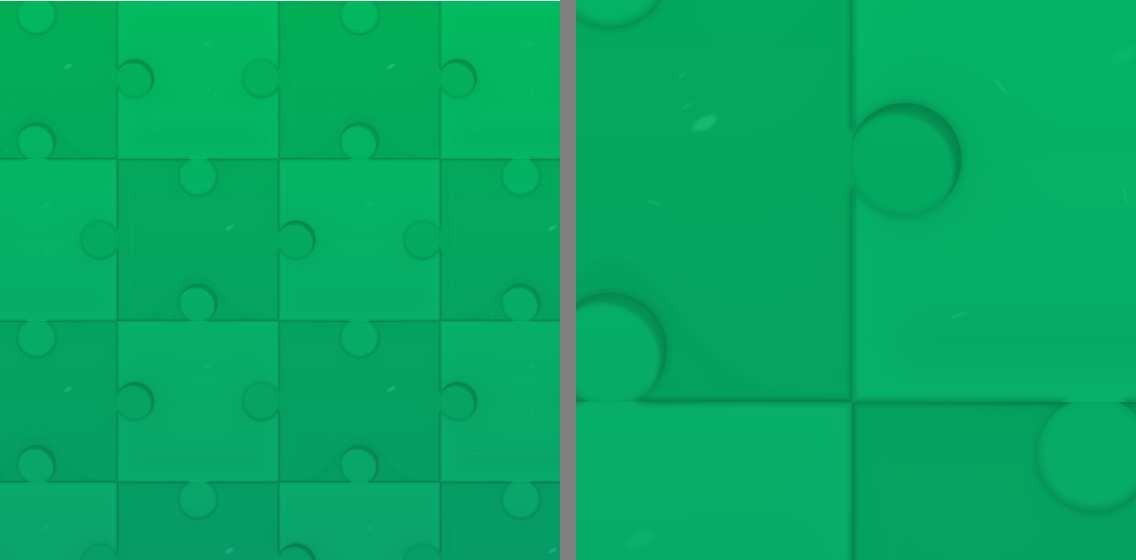
Left, the full canvas; right, a detail of the centre.
This pattern is drawn by a WebGL 2 fragment shader. Its source:

```glsl
#version 300 es
precision highp float;
// Green interlocking puzzle tiles in a checkerboard of two soft shades.
// Each cell holds two round knobs of its neighbours, drawn with circle
// distances; seams, bevels and glossy flecks are added as relief shading.

#define PITCH 0.2883
#define ORIGIN vec2(0.2096, 0.1393)
#define KNOB_RADIUS 0.117
#define KNOB_INSET 0.108
#define SEAM_WIDTH 0.0085
#define SEAM_DEPTH 0.15
#define CRESCENT_DEPTH 0.15
#define CRESCENT_SHIFT vec2(-0.016, -0.023)
#define FLECKS 9
#define GLOSS 0.09

uniform vec2 u_resolution;
out vec4 fragColor;

const vec3 LIGHT_LOW = vec3(0.040, 0.642, 0.428);
const vec3 LIGHT_HIGH = vec3(0.008, 0.728, 0.368);
const vec3 DARK_LOW = vec3(0.024, 0.608, 0.405);
const vec3 DARK_HIGH = vec3(0.008, 0.685, 0.338);

float hash(float n) {
  return fract(sin(n * 127.1 + 11.7) * 437.58);
}

float bump(float x, float width) {
  return exp(-x * x / (width * width));
}

// Soft ellipse with its long side along the given angle
float fleck(vec2 p, float angle, vec2 size) {
  float c = cos(angle), s = sin(angle);
  vec2 q = vec2(c * p.x + s * p.y, c * p.y - s * p.x) / size;
  return 1.0 - smoothstep(0.5, 1.2, length(q));
}

// Dark seams along the cell edges, left open at the knob necks
float seams(vec2 p) {
  vec2 edge = min(p, 1.0 - p);
  vec2 open = smoothstep(0.045, 0.075, abs(p.yx - 0.5));
  return max(bump(edge.x, SEAM_WIDTH) * open.x,
             bump(edge.y, SEAM_WIDTH) * open.y);
}

// Pillow bevel: paler rims on light tiles, bell-shaped swell on dark ones
float bevel(vec2 p, bool isLight) {
  vec2 edge = min(p, 1.0 - p);
  float rim = min(edge.x, edge.y);
  float neck = bump(p.x - 0.5, 0.24);
  float wedge = -0.07 * neck * exp(-(1.0 - p.y) / 0.018);
  if (isLight) {
    float lowBand = bump(p.y - 0.13, 0.07) * smoothstep(0.0, 0.2, edge.x);
    return 0.022 * exp(-rim / 0.05) - 0.022 * lowBand + wedge * 0.4;
  }
  float bell = p.y - 0.02 - 0.29 * bump(p.x - 0.5, 0.2);
  float swell = 0.014 * bump(bell, 0.012) - 0.018 * bump(bell + 0.04, 0.04);
  float sideArc = p.x - 0.09 + 0.22 * pow(p.y - 0.5, 2.0);
  float sheen = 0.014 * bump(sideArc, 0.012) * smoothstep(0.5, 0.2, abs(p.y - 0.5));
  return swell + sheen + wedge - 0.012 * exp(-rim / 0.06);
}

// Short glossy marks curving around the two knobs
float glossMarks(vec2 p, vec2 sunk, vec2 flush, bool isLight) {
  float kind = isLight ? 40.0 : 0.0;
  float marks = 0.0;
  for (int i = 0; i < FLECKS; i++) {
    float n = float(i) * 3.0 + kind;
    float angle = 6.2832 * hash(n);
    vec2 centre = i % 2 == 0 ? sunk : flush;
    centre += (0.17 + 0.19 * hash(n + 1.0)) * vec2(cos(angle), sin(angle));
    vec2 size = vec2(0.012 + 0.012 * hash(n + 2.0), 0.004);
    marks += 0.4 * fleck(p - centre, angle + 1.57, size);
  }
  vec2 spot = isLight ? vec2(0.56, 0.715) : vec2(0.695, 0.575);
  return marks + (isLight ? 0.25 : 1.0) * fleck(p - spot, 0.5, vec2(0.031, 0.015));
}

void main() {
  vec2 uv = gl_FragCoord.xy / u_resolution;
  vec2 grid = (uv - ORIGIN) / PITCH;
  vec2 cell = floor(grid);
  vec2 p = fract(grid);
  float aa = 1.0 / (PITCH * min(u_resolution.x, u_resolution.y));
  bool isLight = mod(cell.x + cell.y, 2.0) < 0.5;

  // Knobs sit left and right in light cells, below and above in dark ones
  vec2 axis = isLight ? vec2(1.0, 0.0) : vec2(0.0, 1.0);
  vec2 sunk = mix(vec2(0.5), vec2(KNOB_INSET), axis);
  vec2 flush = 1.0 - sunk;
  float dSunk = length(p - sunk) - KNOB_RADIUS;
  float dFlush = length(p - flush) - KNOB_RADIUS;
  float dKnob = min(dSunk, dFlush);
  float inside = 1.0 - smoothstep(-aa, aa, dKnob);

  // Knobs take the colour of the neighbour they belong to
  vec3 lightTile = mix(LIGHT_LOW, LIGHT_HIGH, uv.y);
  vec3 darkTile = mix(DARK_LOW, DARK_HIGH, uv.y);
  vec3 colour = mix(darkTile, lightTile, isLight ? 1.0 - 0.7 * inside : 0.85 * inside);

  // Relief: bevel, soft shadow round the knobs, rims and sunk crescent
  float halo = exp(-max(dSunk, 0.0) / 0.06) + 0.6 * exp(-max(dFlush, 0.0) / 0.06);
  float shade = (bevel(p, isLight) - (isLight ? 0.035 : 0.015) * halo) * (1.0 - inside);
  float facing = dot(normalize(p - flush + 1e-4), normalize(vec2(0.4, -1.0)));
  shade -= (0.075 + 0.03 * facing) * bump(dFlush, 0.011);
  shade -= 0.07 * bump(dSunk, 0.010);
  float dCap = length(p - sunk - CRESCENT_SHIFT) - KNOB_RADIUS + 0.003;
  float crescent = smoothstep(-0.006, 0.012, dCap) * (1.0 - smoothstep(-aa, aa, dSunk));
  shade -= CRESCENT_DEPTH * crescent;
  shade -= SEAM_DEPTH * seams(p);
  colour *= 1.0 + shade;
  colour += GLOSS * glossMarks(p, sunk, flush, isLight) * (1.0 - inside) * vec3(0.9, 0.7, 0.9);

  // Thin pale strip along the upper border
  colour = mix(colour, vec3(0.93, 0.98, 0.95), smoothstep(0.9975, 0.9988, uv.y));
  fragColor = vec4(clamp(colour, 0.0, 1.0), 1.0);
}
```
